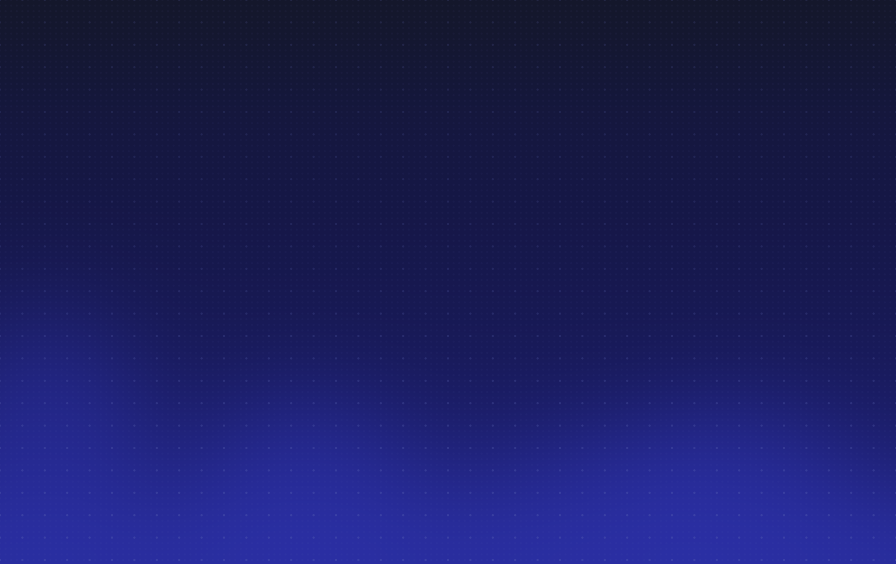
Give the GLSL for this background, as a Shadertoy shader.

```glsl
// A night-blue vertical gradient with soft indigo glows rising from the floor.
// Each glow is a flat-topped elliptical falloff, joined by screen blending,
// and two faint dot lattices (fine and coarse) lie over the whole canvas.

const vec3 TOP_NIGHT = vec3(0.080, 0.090, 0.165);
const vec3 UPPER_NAVY = vec3(0.080, 0.088, 0.236);
const vec3 MIDDLE_NAVY = vec3(0.084, 0.090, 0.280);
const vec3 LOW_BLUE = vec3(0.100, 0.108, 0.390);
const vec3 GLOW_INDIGO = vec3(0.170, 0.188, 0.655);
const vec3 DOT_TINT = vec3(0.38, 0.42, 0.72);

const float COARSE_CELLS = 40.0;   // dots across the canvas width
const float FINE_CELLS = 160.0;

// Background colour by height, 0 at the floor and 1 at the top
vec3 nightGradient(float height) {
    vec3 color = mix(LOW_BLUE, MIDDLE_NAVY, smoothstep(0.15, 0.68, height));
    color = mix(color, UPPER_NAVY, smoothstep(0.55, 0.88, height));
    return mix(color, TOP_NIGHT, smoothstep(0.76, 1.04, height));
}

// Soft ellipse with a broad bright core
float glow(vec2 uv, vec2 center, vec2 radius) {
    vec2 offset = (uv - center) / radius;
    return exp(-pow(dot(offset, offset), 1.3));
}

// Combine two light masks without exceeding one
float screenBlend(float a, float b) {
    return 1.0 - (1.0 - a) * (1.0 - b);
}

// Round dots on the corners of a square lattice; radius is in cells
float dotLattice(vec2 position, float cells, float radius, float pixel) {
    vec2 cell = fract(position * cells + 0.5) - 0.5;
    float softness = pixel * cells;
    return 1.0 - smoothstep(radius - 0.5 * softness, radius + 0.5 * softness, length(cell));
}

void mainImage(out vec4 fragColor, in vec2 fragCoord) {
    vec2 uv = fragCoord / iResolution.xy;
    float pixel = 1.0 / iResolution.x;
    // Lattice coordinates start at the upper left, in canvas widths
    vec2 fromTop = vec2(fragCoord.x, iResolution.y - fragCoord.y) * pixel;

    // Glows: tall left plume, central mound, paired right mounds, floor band
    float light = 0.56 * glow(uv, vec2(0.05, 0.18), vec2(0.13, 0.27));
    light = screenBlend(light, 0.62 * glow(uv, vec2(0.34, 0.08), vec2(0.145, 0.23)));
    light = screenBlend(light, 0.45 * glow(uv, vec2(0.68, 0.05), vec2(0.18, 0.20)));
    light = screenBlend(light, 0.52 * glow(uv, vec2(0.82, 0.08), vec2(0.15, 0.22)));
    light = screenBlend(light, 0.82 * exp(-pow(uv.y / 0.18, 2.0)));

    vec3 color = mix(nightGradient(uv.y), GLOW_INDIGO, light);

    // Dot lattices, the coarse one clearer toward the floor
    float fineDots = dotLattice(fromTop, FINE_CELLS, 0.18, pixel);
    float coarseDots = dotLattice(fromTop, COARSE_CELLS, 0.05, pixel);
    float coarseStrength = mix(0.26, 0.12, smoothstep(0.0, 0.7, uv.y));
    color = mix(color, DOT_TINT, 0.055 * fineDots + coarseStrength * coarseDots);

    fragColor = vec4(color, 1.0);
}
```
